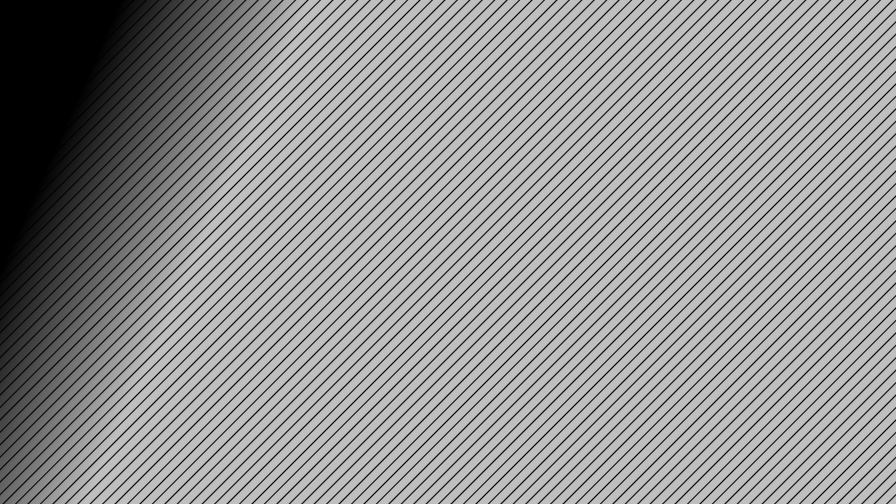
Give the GLSL for this background, as a Shadertoy shader.

```glsl
// Thin dark diagonal lines on light grey, fading to black at the upper left.

const vec3 PAPER = vec3(0.75);
const vec3 INK = vec3(0.03);
const float LINES_PER_HEIGHT = 40.5; // 72 across a 16:9 canvas
const float LINE_WIDTH = 0.13;       // share of one repeat
const float LINE_PHASE = 0.75;
const float FADE_SLANT = 0.445;
const float FADE_START = 0.24;
const float FADE_END = 0.615;

// Box-filtered coverage of a line repeating once per unit.
float lineCoverage(float position, float center, float width, float footprint) {
    float dist = abs(fract(position - center + 0.5) - 0.5);
    float overlap = 0.5 * (width + footprint) - dist;
    return clamp(overlap, 0.0, min(width, footprint)) / footprint;
}

// Linear ramp along a slanted axis.
float slantedFade(vec2 p, float slant, float start, float end) {
    return clamp((p.x + slant * p.y - start) / (end - start), 0.0, 1.0);
}

void mainImage(out vec4 fragColor, in vec2 fragCoord) {
    // Height units, measured from the upper left corner.
    vec2 p = fragCoord / iResolution.y;
    p.y = 1.0 - p.y;

    // Lines rising to the right at 45 degrees.
    float stripe = (p.x + p.y) * LINES_PER_HEIGHT;
    float footprint = 1.5 * LINES_PER_HEIGHT / iResolution.y;
    float ink = lineCoverage(stripe, LINE_PHASE, LINE_WIDTH, footprint);
    vec3 color = mix(PAPER, INK, ink);

    // Dark corner over paper and lines alike.
    color *= slantedFade(p, FADE_SLANT, FADE_START, FADE_END);

    fragColor = vec4(color, 1.0);
}
```
